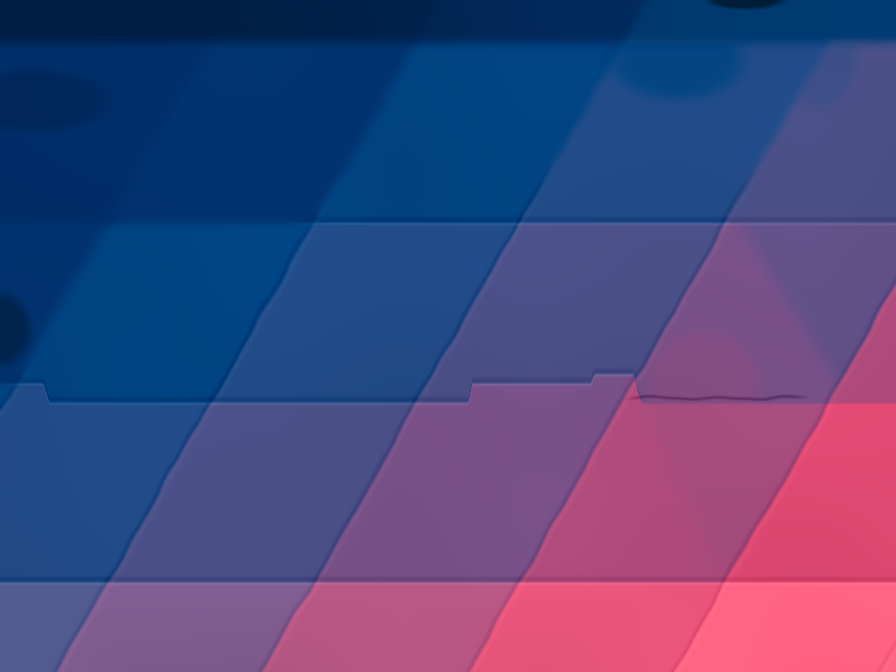
This background is drawn by a Shadertoy shader. Its source:

```glsl
// Slanted glossy tiles stepping from navy at the top left to coral at the bottom right.

// Layout, in units of canvas height (y runs downward)
const float ROW_HEIGHT = 0.2675;
const float FIRST_ROW = 0.0655;
const float COLUMN_WIDTH = 0.3064;
const float SLANT = 0.571;
const vec2 COLUMN_ANCHOR = vec2(0.3125, 0.6015);

// Finish
const float CRISP = 0.010;
const float SOFT = 0.055;
const float WOBBLE = 0.022;
const float RIDGE_LIGHT = 0.075;
const float CREASE_DARK = 0.05;

// Tile colours along the diagonal, cold to warm
const vec3 RAMP[9] = vec3[9](
    vec3(0.00, 0.18, 0.41), vec3(0.005, 0.20, 0.44), vec3(0.00, 0.265, 0.51),
    vec3(0.13, 0.295, 0.53), vec3(0.29, 0.31, 0.53), vec3(0.47, 0.315, 0.53),
    vec3(0.69, 0.295, 0.485), vec3(0.88, 0.285, 0.45), vec3(0.99, 0.345, 0.475));

float hash(vec2 p) {
    return fract(sin(dot(p, vec2(127.1, 311.7))) * 43758.5);
}

float noise(vec2 p) {
    vec2 i = floor(p), f = fract(p);
    f = f * f * (3.0 - 2.0 * f);
    return mix(mix(hash(i), hash(i + vec2(1, 0)), f.x),
               mix(hash(i + vec2(0, 1)), hash(i + vec2(1, 1)), f.x), f.y);
}

// Floor with a blended jump of half-width w
float softFloor(float x, float w) {
    float n = floor(x + 0.5);
    return n - 1.0 + smoothstep(-w, w, x - n);
}

float band(float x, float a, float b, float w) {
    return smoothstep(a - w, a + w, x) - smoothstep(b - w, b + w, x);
}

float blob(vec2 p, vec2 centre, vec2 radius) {
    return 1.0 - smoothstep(0.65, 1.1, length((p - centre) / radius));
}

float ridge(float d, float width) {
    return exp(-d * d / (width * width));
}

vec3 ramp(float k) {
    float t = clamp(k + 1.0, 0.0, 7.999);
    int i = int(t);
    return mix(RAMP[i], RAMP[i + 1], fract(t));
}

void mainImage(out vec4 fragColor, in vec2 fragCoord) {
    vec2 uv = fragCoord / iResolution.xy;
    vec2 p = vec2(uv.x * 4.0 / 3.0, 1.0 - uv.y);

    // Skewed grid, with a notched seam between the middle rows
    float r = (p.y - FIRST_ROW) / ROW_HEIGHT + 1.0;
    float notch = 0.0285 * (band(p.x, 0.70, 0.946, 0.004) + 1.0 - smoothstep(0.063, 0.075, p.x))
                + 0.0139 * band(p.x, 0.882, 0.952, 0.004);
    r += notch / ROW_HEIGHT * band(r, 2.6, 3.4, 0.1);
    float c = (p.x - COLUMN_ANCHOR.x + SLANT * (p.y - COLUMN_ANCHOR.y)) / COLUMN_WIDTH;
    c += WOBBLE * (noise(p * 24.0) - 0.5);

    // Tile indices: dark tiles melt together, warm ones stay crisp
    float haze = 1.0 - smoothstep(1.3, 2.8, r + c);
    float columnBlur = mix(CRISP, SOFT, max(haze, 0.6 * (1.0 - smoothstep(1.9, 2.0, r))));
    float row = softFloor(r, r < 1.5 ? 0.05 : mix(CRISP, SOFT, haze));
    float column = softFloor(c, columnBlur);
    float k = row + column;
    k = min(k, 1.0 + 4.0 * max(row, 0.0));

    // Facets and hazy patches inside the upper right tiles
    float rowOne = band(r, 1.0, 2.0, 0.02);
    float rowTwo = band(r, 2.0, 3.0, 0.01);
    float lastTile = band(c, 2.0, 3.0, 0.015);
    k -= 0.85 * blob(p, vec2(1.007, 0.09), vec2(0.11, 0.065)) * rowOne;
    k -= 0.35 * rowOne * lastTile * blob(p, vec2(1.22, 0.08), vec2(0.06, 0.09));
    float facet = smoothstep(-0.02, 0.03, p.x - 1.10 - 0.62 * (p.y - 0.34));
    k -= 0.5 * facet * rowTwo * lastTile;
    k += 0.25 * blob(p, vec2(1.045, 0.57), vec2(0.095, 0.085)) * rowTwo * lastTile;
    float fold = smoothstep(-0.03, 0.03, p.x - 0.98 - 0.45 * (p.y - 0.65));
    k -= 0.18 * fold * band(r, 3.0, 4.0, 0.01) * lastTile;

    vec3 color = ramp(k);

    // Row tones: dim top strip, brighter bottom strip, slow mottling
    float topStrip = 1.0 - smoothstep(0.93, 1.04, r);
    color *= mix(1.0, mix(0.66, 0.88, smoothstep(0.2, 1.2, p.x)), topStrip);
    color += vec3(0.03, 0.045, 0.03) * smoothstep(3.99, 4.01, r);
    color *= 1.0 + 0.045 * (noise(p * 5.0) - 0.5) + 0.03 * (0.5 - fract(r));
    color *= 1.0 - 0.3 * blob(p, vec2(0.0, 0.49), vec2(0.05, 0.06));
    color *= 1.0 - 0.15 * blob(p, vec2(0.05, 0.15), vec2(0.12, 0.05));
    color *= 1.0 - 0.5 * blob(p, vec2(1.11, 0.0), vec2(0.06, 0.015));

    // Lit horizontal ridges, shaded slanted creases
    float rowGap = (r - floor(r + 0.5)) * ROW_HEIGHT;
    float columnGap = (c - floor(c + 0.5)) * COLUMN_WIDTH;
    float visible = smoothstep(1.85, 2.1, r + c) * smoothstep(1.6, 1.9, r);
    float quiet = band(r, 2.6, 3.4, 0.1) * smoothstep(0.93, 0.97, p.x);
    color += RIDGE_LIGHT * visible * (1.0 - quiet) * ridge(rowGap, 0.0022);
    color -= CREASE_DARK * visible * (1.0 - quiet) * ridge(rowGap + 0.006, 0.004);
    color -= CREASE_DARK * visible * ridge(columnGap + 0.003, 0.004);
    color += 0.3 * RIDGE_LIGHT * visible * ridge(columnGap - 0.005, 0.004);
    float seam = 0.592 + 0.006 * (noise(vec2(p.x * 30.0, 2.0)) - 0.5);
    color -= 0.12 * ridge(p.y - seam, 0.0025) * band(p.x, 0.94, 1.195, 0.015);

    fragColor = vec4(clamp(color, 0.0, 1.0), 1.0);
}
```
